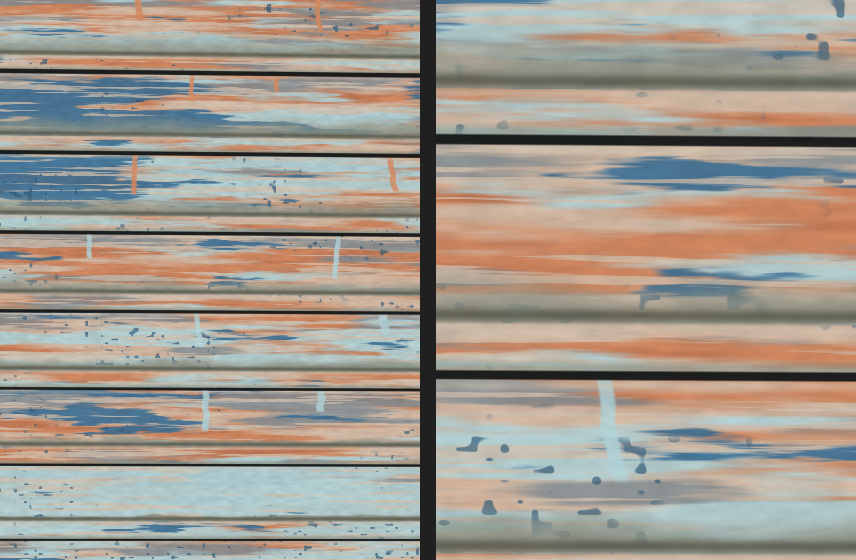
Left: the whole. Right: its middle third, enlarged.
A Shadertoy shader for this texture:

```glsl
// Weathered roller shutter: horizontal metal slats with peeling orange, blue and pale paint.

const vec3 ORANGE = vec3(0.80, 0.52, 0.37);
const vec3 RUST   = vec3(0.68, 0.40, 0.28);
const vec3 CREAM  = vec3(0.81, 0.74, 0.67);
const vec3 AQUA   = vec3(0.68, 0.81, 0.83);
const vec3 SLATE  = vec3(0.49, 0.54, 0.57);
const vec3 BLUE   = vec3(0.22, 0.42, 0.57);
const vec3 GRIME  = vec3(0.55, 0.57, 0.52);
const vec3 GROOVE = vec3(0.36, 0.36, 0.31);
const vec3 GAP    = vec3(0.08, 0.09, 0.09);

// Paint left on each slat, from top to bottom
const float BLUE_COVER[8] = float[8](0.08, 0.66, 0.82, 0.20, 0.15, 0.52, 0.0, 0.12);
const float AQUA_COVER[8] = float[8](0.30, 0.30, 0.56, 0.20, 0.50, 0.18, 0.86, 0.45);

float hash(vec2 p) {
    p = fract(p * vec2(0.1031, 0.1137));
    p += dot(p, p.yx + 33.33);
    return fract((p.x + p.y) * p.x * 7.31 + p.y * 13.7);
}

float noise(vec2 p) {
    vec2 i = floor(p), f = fract(p);
    f = f * f * (3.0 - 2.0 * f);
    return mix(mix(hash(i), hash(i + vec2(1, 0)), f.x),
               mix(hash(i + vec2(0, 1)), hash(i + vec2(1, 1)), f.x), f.y);
}

float fbm(vec2 p) {
    float sum = 0.0, amp = 0.5;
    for (int i = 0; i < 5; i++) {
        sum += amp * noise(p);
        p = p * 2.03 + vec2(7.3, 3.1);
        amp *= 0.5;
    }
    return sum;
}

// Ragged paint layer; cover runs from 0 (bare) to 1 (full)
float paint(vec2 q, vec2 scale, float cover, float soft) {
    float n = (fbm(q * scale) - 0.48) * 1.9 + 0.5;
    return smoothstep(-soft, soft, n - 1.0 + cover);
}

// Soft horizontal band centred on c
float band(float v, float c, float w) {
    return exp(-(v - c) * (v - c) / (w * w));
}

// Vertical brush drip hanging from the top of a slat
float drip(vec2 q, float x, float len, float width, float lean) {
    float off = q.x - x - lean * q.y + 0.006 * (noise(vec2(x * 90.0, q.y * 9.0)) - 0.5);
    return smoothstep(width, width * 0.55, abs(off)) * smoothstep(len, len - 0.05, q.y);
}

// Slat coordinate: spacing shrinks downward and slats tilt slightly
float slatCoord(vec2 p) {
    float y = 1.0 - p.y;
    y -= 0.0133 * p.x * p.y;
    float first = 0.1263, pitch = 0.1461, shrink = 0.00108;
    return (pitch - sqrt(pitch * pitch - 4.0 * shrink * (y - first))) / (2.0 * shrink);
}

vec3 slatPaint(vec2 q, float row, float ridge) {
    int id = clamp(int(row) + 1, 0, 7);
    float blueCover = BLUE_COVER[id], aquaCover = AQUA_COVER[id];
    vec2 s = q + vec2(11.7, 5.3) * (row + 2.0) + vec2(3.1, 9.7) * ridge;
    float left = smoothstep(0.62, 0.12, q.x);

    vec3 col = mix(ORANGE, RUST, 0.5 * paint(s + 2.0, vec2(7.0, 16.0), 0.35, 0.3));
    col = mix(col, CREAM, 0.85 * paint(s + 4.0, vec2(4.5, 9.0), 0.48, 0.22));
    float topEdge = band(q.y, 0.12, 0.17);
    col = mix(col, SLATE, 0.8 * paint(s + 6.0, vec2(4.0, 9.0), 0.20 + 0.33 * topEdge, 0.13));
    float low = smoothstep(0.2, 0.6, q.y) * (1.0 - ridge);
    col = mix(col, AQUA, 0.9 * paint(s + 8.0, vec2(4.0, 7.0), aquaCover + 0.16 * low - 0.04, 0.13));

    // Dry-brushed blue, thickest on the left
    float brush = 0.3 * (fbm(s * vec2(18.0, 34.0)) - 0.5);
    float cover = blueCover * (0.25 + 0.75 * left) * (1.0 - 0.5 * ridge);
    cover *= 0.35 + 0.75 * band(q.y, 0.28, 0.24);
    col = mix(col, BLUE, 0.88 * paint(s + 12.0, vec2(5.0, 6.0), cover + brush, 0.07));

    // Thin pale scratches and small dark chips
    col = mix(col, CREAM, 0.75 * paint(s + 15.0, vec2(5.0, 24.0), 0.25, 0.07));
    float chips = smoothstep(0.80, 0.88, noise(s * vec2(110.0, 22.0)));
    col = mix(col, BLUE * 0.8, 0.65 * chips * paint(s + 18.0, vec2(5.0, 3.0), 0.32, 0.1));
    return col;
}

void mainImage(out vec4 fragColor, in vec2 fragCoord) {
    vec2 p = fragCoord / iResolution.y;
    float k = slatCoord(p), row = floor(k), v = k - row;
    float groove = 0.785 - 0.009 * row;
    float ridge = smoothstep(groove, groove + 0.02, v);
    vec2 q = vec2(p.x, v);
    vec3 col = slatPaint(q, row, step(groove + 0.01, v));

    // Hashed drips, orange above and aqua on the middle slats
    for (int i = 0; i < 2; i++) {
        vec2 id = vec2(row * 5.0 + 21.0, float(i) * 9.0 + 4.0);
        float x = 0.12 + 0.30 * float(i) + 0.28 * hash(id);
        float len = 0.15 + 0.45 * hash(id + 31.0);
        float mask = drip(q, x, len, 0.005 + 0.005 * hash(id + 57.0), 0.03 * (hash(id + 73.0) - 0.3));
        col = mix(col, row < 1.5 ? ORANGE * 1.03 : AQUA, 0.85 * mask * step(row, 4.5));
    }

    // Grime gathers above the groove
    float start = mix(0.50, 0.66, clamp(row / 5.0, 0.0, 1.0));
    float stain = v + 0.16 * (fbm(vec2(p.x * 14.0, k * 5.0)) - 0.5);
    col = mix(col, GRIME, 0.85 * smoothstep(start, groove - 0.04, stain) * (1.0 - ridge));
    col = mix(col, GROOVE, 0.85 * band(v, groove - 0.025, 0.028));

    // Rolled ridge: bright crest, dull underside
    col = mix(col, CREAM * 0.98, 0.6 * band(v, groove + 0.03, 0.018));
    col = mix(col, GRIME, 0.65 * smoothstep(0.92, 0.97, v));
    col = mix(col, CREAM, 0.4 * band(v, 0.045, 0.02));

    // Surface grain and dark gap between slats
    col *= 0.93 + 0.14 * fbm(p * vec2(70.0, 190.0));
    float gapWidth = mix(0.024, 0.011, clamp(k / 6.0, 0.0, 1.0));
    float edge = 0.004 + 5.0 / iResolution.y;
    float gap = 1.0 - smoothstep(gapWidth - 0.5 * edge, gapWidth + edge, min(v, 1.0 - v));
    col = mix(col, GAP, 0.95 * gap);
    fragColor = vec4(clamp(col, 0.0, 1.0), 1.0);
}
```
